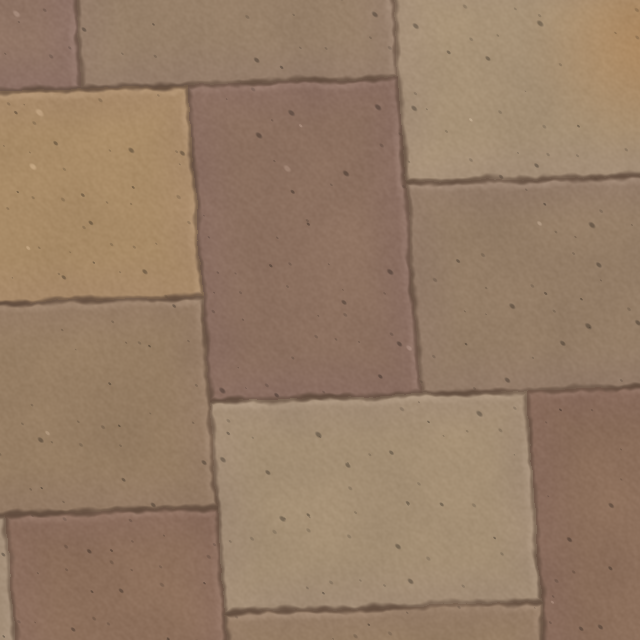
Write a WebGL 2 fragment shader that draws this texture.

```glsl
#version 300 es
precision highp float;

#define UNITS_ACROSS 6.05
#define PATTERN_ORIGIN vec2(0.284, 0.143)
#define LEAN vec2(-0.07, 0.035)
#define JOINT_WIDTH 0.024
#define RIM_LIGHT 0.055
#define PIT_CELLS 2.6
#define PIT_CHANCE 0.36
#define GRAIN 0.022
#define MOTTLE 0.028

uniform vec2 u_resolution;
out vec4 fragColor;

const vec3 MAUVE = vec3(0.545, 0.435, 0.365);
const vec3 TAUPE = vec3(0.585, 0.490, 0.392);
const vec3 PALE = vec3(0.645, 0.565, 0.468);
const vec3 GOLD = vec3(0.655, 0.540, 0.400);
const vec3 JOINT = vec3(0.370, 0.290, 0.235);

vec2 hash2(vec2 p) {
  vec3 q = fract(p.xyx * vec3(0.1031, 0.1030, 0.0973));
  q += dot(q, q.yzx + 33.33);
  return fract((q.xx + q.yz) * q.zy);
}

float cornerSlope(vec2 cell, vec2 offset) {
  float angle = 6.2832 * hash2(cell + offset).x;
  return 0.0;
}

float gradientDot(vec2 cell, vec2 toPoint) {
  float angle = 6.2832 * hash2(cell).x;
  return dot(vec2(cos(angle), sin(angle)), toPoint);
}

float gradientNoise(vec2 p) {
  vec2 i = floor(p), f = p - i;
  vec2 w = f * f * f * (f * (f * 6.0 - 15.0) + 10.0);
  vec2 e = vec2(1.0, 0.0);
  float low = mix(gradientDot(i, f), gradientDot(i + e, f - e), w.x);
  float high = mix(gradientDot(i + e.yx, f - e.yx), gradientDot(i + 1.0, f - 1.0), w.x);
  return mix(low, high, w.y);
}

// Each lattice step holds one upright brick and a stack of two flat ones.
// Returns the lattice index and the brick kind: 0 upright, 1 upper, 2 lower.
vec3 findBrick(vec2 p, out vec2 local, out vec2 size) {
  float n0 = (p.x - p.y) / 6.0;
  vec2 base = floor(vec2((p.y + n0) / 3.0, n0));
  vec3 brick = vec3(0.0);
  float deepest = -1e3;
  for (int j = 0; j < 3; j++)
    for (int i = -1; i < 2; i++)
      for (int kind = 0; kind < 3; kind++) {
        vec2 index = base + vec2(i, j);
        vec2 corner = index.x * vec2(3.0, 3.0) + index.y * vec2(5.0, -1.0);
        if (kind > 0) corner += vec2(-3.0, 2.0 * float(kind - 1));
        vec2 extent = kind == 0 ? vec2(2.0, 3.0) : vec2(3.0, 2.0);
        vec2 inside = min(p - corner, corner + extent - p);
        float depth = min(inside.x, inside.y);
        if (depth > deepest) {
          deepest = depth;
          brick = vec3(index, float(kind));
          local = p - corner;
          size = extent;
        }
      }
  return brick;
}

vec3 brickColor(vec3 brick) {
  vec2 shade = hash2(brick.xy * 7.0 + brick.z * 19.0 + 50.0) - 0.5;
  bool golden = mod(brick.x + 2.0 * brick.y, 4.0) < 0.5;
  vec3 tone = brick.z < 0.5 ? MAUVE : brick.z > 1.5 ? TAUPE : golden ? GOLD : PALE;
  return tone + 0.025 * shade.x + 0.02 * shade.y * vec3(0.5, 0.0, -1.0);
}

// Slanted oval spots, one at most in each cell
float spots(vec2 p, float chance, float radius) {
  vec2 cell = floor(p), pick = hash2(cell + 71.0), place = hash2(cell + 13.0);
  vec2 d = fract(p) - mix(vec2(0.2), vec2(0.8), place);
  d = vec2(d.x + d.y, 1.6 * (d.y - d.x)) * 0.707;
  float r = radius * mix(0.5, 1.3, pick.y);
  return step(pick.x, chance) * (1.0 - smoothstep(0.4 * r, 1.3 * r, length(d)));
}

float rim(float depth) {
  return smoothstep(0.015, 0.04, depth) * (1.0 - smoothstep(0.045, 0.11, depth));
}

void main() {
  vec2 uv = gl_FragCoord.xy / u_resolution.y;
  vec2 view = vec2(uv.x, 1.0 - uv.y);
  vec2 p = (view + LEAN * view.yx - PATTERN_ORIGIN) * UNITS_ACROSS;
  vec2 wobble = vec2(gradientNoise(p * 2.3), gradientNoise(p * 2.3 + 40.0)) * 0.03
              + vec2(gradientNoise(p * 11.0), gradientNoise(p * 11.0 + 90.0)) * 0.018;
  vec2 local, size;
  vec3 brick = findBrick(p + wobble, local, size);
  vec2 edge = min(local, size - local);
  vec3 color = brickColor(brick);

  // Broad mottling, mauve borders and a warm stain
  float blotch = gradientNoise(p * 1.1 + 7.0) + 0.5 * gradientNoise(p * 3.1);
  color += MOTTLE * blotch * vec3(1.0, 0.9, 0.7);
  float border = 1.0 - smoothstep(0.0, 0.5, min(edge.x, edge.y));
  color += border * vec3(-0.008, -0.010, 0.006);
  float stain = 1.0 - smoothstep(0.0, 0.22, distance(uv, vec2(1.02, 0.94)));
  color += stain * vec3(0.03, -0.025, -0.075);

  // Fine slanted grain, dark pits and a few pale chips
  vec2 slant = vec2(p.x + p.y, 1.7 * (p.y - p.x));
  color += GRAIN * (gradientNoise(slant * 9.0) + 0.7 * gradientNoise(p * 31.0));
  color *= 1.0 - 0.27 * spots(p * PIT_CELLS, PIT_CHANCE, 0.075);
  color *= 1.0 - 0.14 * spots(p * 4.3 + 31.0, 0.3, 0.09);
  color += 0.09 * spots(p * 1.7 + 57.0, 0.12, 0.06);

  // Worn light rims along the top and right of each brick
  float wear = clamp(0.65 + gradientNoise(p * 1.7 + 23.0), 0.15, 1.0);
  color += RIM_LIGHT * wear * max(rim(local.y), 0.8 * rim(size.x - local.x));

  // Joints, darker and lumpier across than down
  float lumps = gradientNoise(p * 6.0 + 11.0);
  float width = JOINT_WIDTH * (1.0 + 0.7 * lumps);
  vec2 gap = 1.0 - smoothstep(vec2(0.2 * width), vec2(2.0 * width), edge);
  float strength = clamp(0.8 + 0.6 * gradientNoise(p * 1.9 + 5.0) + 0.3 * lumps, 0.3, 1.0);
  color = mix(color, JOINT, strength * max(0.75 * gap.x, 0.9 * gap.y));
  fragColor = vec4(color, 1.0);
}
```
